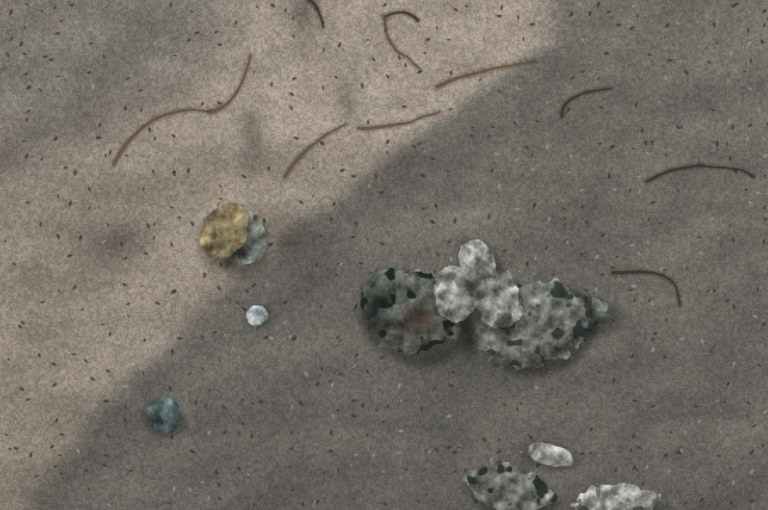
This texture is drawn by a WebGL 2 fragment shader. Its source:

```glsl
#version 300 es
precision highp float;
uniform vec2 u_resolution;
out vec4 outColor;

const float ASPECT = 1.506, GRAIN = .34, DUNE_RELIEF = .42, TWIG_WIDTH = .0033;
const vec3 LIT_SAND = vec3(.59, .55, .50);
const vec3 DIM_SAND = vec3(.445, .435, .405);
const vec3 SHADE_SAND = vec3(.41, .4, .375);
const vec3 TWIG = vec3(.25, .19, .16), DRY_TWIG = vec3(.4, .3, .24);
const vec3 PALE = vec3(.58, .585, .56), GREY = vec3(.43, .445, .415);
const vec3 DARK = vec3(.35, .365, .34), PIT = vec3(.12, .14, .13);
const vec3 OCHRE = vec3(.53, .48, .36), SLATE = vec3(.32, .37, .37);
const vec3 SHELL = vec3(.66, .7, .71);
vec2 p;
vec3 col;

float hash(vec2 v) {
  vec3 q = fract(v.xyx * .1031);
  q += dot(q, q.yzx + 33.33);
  return fract((q.x + q.y) * q.z);
}
float noise(vec2 v) {
  vec2 i = floor(v), f = smoothstep(0., 1., v - i), e = vec2(1, 0);
  return mix(mix(hash(i), hash(i + e), f.x), mix(hash(i + e.yx), hash(i + e.xx), f.x), f.y);
}
float fbm(vec2 v) {
  float sum = 0., amp = .53;
  for (int i = 0; i < 4; i++) { sum += amp * noise(v); v = v * 2.03 + 17.; amp *= .5; }
  return sum;
}
float fill(float d) { return 1. - smoothstep(-1., 1., d * u_resolution.y); }
float spot(vec4 s) { vec2 q = (p - s.xy) / s.zw; return exp(-dot(q, q)); }

// Bent curve as short segments, tapering to its end
void twig(vec4 ends, vec2 bend, vec3 tint) {
  vec2 last = ends.xy, w = p + .006 * (noise(p * 35.) - .5);
  float d = 9.;
  for (int i = 1; i <= 8; i++) {
    float t = float(i) / 8.;
    vec2 next = mix(mix(ends.xy, bend, t), mix(bend, ends.zw, t), t);
    vec2 s = next - last, v = w - last;
    float along = clamp(dot(v, s) / dot(s, s), 0., 1.);
    d = min(d, length(v - s * along) - TWIG_WIDTH * (1. - .45 * t));
    last = next;
  }
  col *= .84 + .16 * smoothstep(0., .008, d);
  col = mix(col, tint, .85 * fill(d));
}
// Rough ellipse (centre, radii) with relief, pits and contact shadow
void stone(vec4 s, float turn, float pits, vec3 tint) {
  float c = cos(turn), n = sin(turn), size = min(s.z, s.w);
  vec2 q = mat2(c, -n, n, c) * (p - s.xy) / s.zw;
  float d = (length(q) - 1.) * size + (.012 + .035 * pits) * (fbm(p * 34.) - .5);
  float contact = (length(q + vec2(-.1, .22)) - 1.) * size;
  col *= .66 + .34 * smoothstep(-.01, .016, contact);
  float relief = fbm(p * 42.) - fbm(p * 42. + vec2(-.35, .55));
  vec3 face = tint * (.96 + 1.1 * relief + .16 * q.y) * (.9 + .2 * noise(p * 190.));
  float hole = smoothstep(.58, .74, mix(noise(p * 52.), noise(p * 110.), .25));
  col = mix(col, mix(face, PIT, hole * pits), fill(d));
}
// Sun, shade border, dunes, hollows and grains
void sand() {
  float wobble = fbm(p * 9.) - .5;
  float border = min(.05 + .72 * p.y + .45 * p.y * p.y, 1.085);
  float shade = smoothstep(-.045, .04, p.x - border + .045 * wobble);
  float dim = .8 * smoothstep(-.12, .12, p.y - .72 - 1.4 * p.x * p.x + .15 * wobble);
  vec3 sun = LIT_SAND * (.93 + .13 * smoothstep(.1, .7, p.x));
  col = mix(mix(sun, DIM_SAND, dim), SHADE_SAND * (.95 + .11 * p.y), shade);
  vec2 g = p * vec2(5, 8);
  col *= 1. + DUNE_RELIEF * (fbm(g) - fbm(g + vec2(-.2, .3)));
  col *= 1. - .3 * spot(vec4(.57, .535, .07, .06)) - .2 * spot(vec4(.22, .53, .07, .05))
    - .24 * spot(vec4(.495, .74, .025, .045)) - .26 * spot(vec4(.595, .97, .03, .05))
    - .2 * spot(vec4(.68, .8, .025, .04)) - .14 * spot(vec4(.97, .28, .2, .05));
  float ripple = sin(250. * p.x + 155. * p.y);
  col *= 1. + .06 * ripple * spot(vec4(.737, .86, .07, .03));
  col *= 1. + GRAIN * (mix(noise(p * 300.), noise(p * 140.), .4) - .5);
}
// Scattered chips, dark and pale
void debris() {
  for (int k = 0; k < 3; k++) {
    float scale = 13. + 9. * float(k), wide = .0015;
    vec2 g = p * scale, id = floor(g) + 31. * float(k);
    float pick = hash(id + 5.), a = 6.28 * hash(id + 11.);
    vec2 v = (fract(g) - .25 - .5 * vec2(hash(id), hash(id + 21.))) / scale;
    v = mat2(cos(a), sin(a), -sin(a), cos(a)) * v;
    float d = length(v * vec2(.55, 1)) - wide * (1. + hash(id + 3.));
    col = mix(col, pick < .2 ? TWIG : PALE, .75 * fill(d) * step(pick, .28));
  }
}

void main() {
  p = gl_FragCoord.xy / u_resolution * vec2(ASPECT, 1);
  sand();
  debris();
  // Twigs in the sun, then in the shade
  twig(vec4(.225, .68, .41, .78), vec2(.285, .8), DRY_TWIG);
  twig(vec4(.41, .78, .49, .89), vec2(.47, .79), DRY_TWIG);
  twig(vec4(.604, 1, .632, .945), vec2(.63, .98), TWIG);
  twig(vec4(.82, .96, .755, .967), vec2(.79, .99), TWIG);
  twig(vec4(.755, .967, .823, .866), vec2(.75, .91), DRY_TWIG);
  twig(vec4(.857, .83, 1.047, .88), vec2(.93, .865), DRY_TWIG);
  twig(vec4(.703, .748, .863, .782), vec2(.79, .75), DRY_TWIG);
  twig(vec4(.56, .655, .675, .755), vec2(.6, .72), DRY_TWIG);
  twig(vec4(1.1, .77, 1.2, .828), vec2(1.1, .82), TWIG);
  twig(vec4(1.27, .645, 1.48, .655), vec2(1.36, .7), TWIG);
  twig(vec4(1.2, .463, 1.333, .4), vec2(1.34, .49), TWIG);
  // Layered ochre lump
  stone(vec4(.482, .53, .04, .057), -.4, .4, GREY); stone(vec4(.44, .545, .043, .058), -.4, .1, OCHRE);
  // Coral cluster, back to front
  stone(vec4(1.13, .385, .075, .036), 0., .4, GREY); stone(vec4(1.045, .365, .108, .083), .35, .7, GREY);
  stone(vec4(.81, .39, .103, .082), -.25, .95, DARK);
  col = mix(col, TWIG, .7 * spot(vec4(.82, .37, .03, .028)));
  col = mix(col, PIT, .65 * spot(vec4(.735, .4, .025, .045)) + .8 * spot(vec4(.92, .335, .018, .032)));
  stone(vec4(.975, .412, .046, .058), .2, .4, PALE); stone(vec4(.893, .425, .042, .058), .2, .3, PALE);
  stone(vec4(.938, .48, .034, .056), .6, .3, PALE);
  col = mix(col, PIT, .75 * spot(vec4(.925, .435, .013, .02)));
  // Shells and stones
  stone(vec4(.505, .383, .019, .016), .3, .1, SHELL); stone(vec4(.32, .188, .037, .031), -.4, .4, SLATE);
  stone(vec4(1.077, .11, .045, .021), -.2, 0., PALE); stone(vec4(1, .04, .085, .046), -.3, .8, GREY);
  stone(vec4(1.205, .012, .077, .035), 0., .5, PALE);
  outColor = vec4(clamp(col, 0., 1.), 1);
}
```
